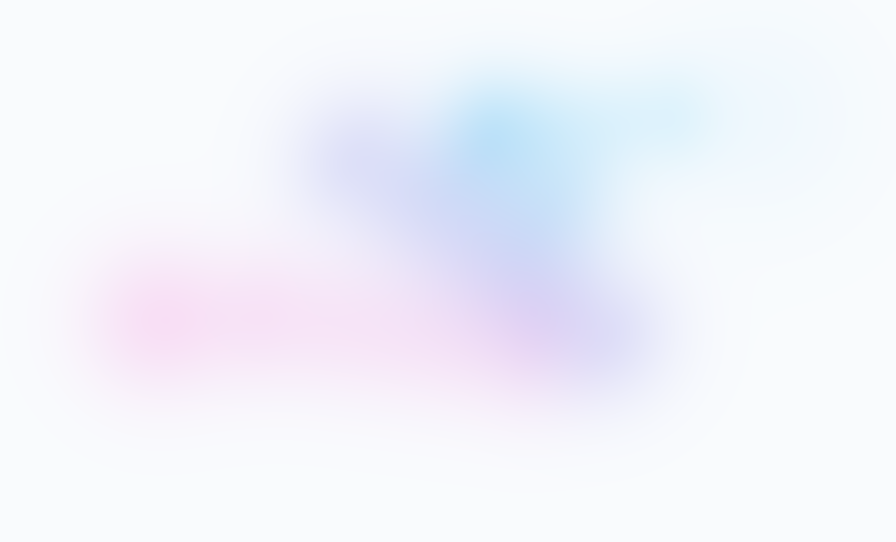
Give the GLSL for this background, as a WebGL 1 fragment shader.

```glsl
precision highp float;

uniform vec2 u_resolution;

// Soft glow around the segment from a to b
float glow(vec2 p, vec2 a, vec2 b, float radius) {
  vec2 along = b - a;
  vec2 offset = p - a;
  float t = clamp(dot(offset, along) / dot(along, along), 0.0, 1.0);
  vec2 d = (offset - along * t) / radius;
  return exp(-dot(d, d));
}

// Soft round glow
float glow(vec2 p, vec2 center, float radius) {
  vec2 d = (p - center) / radius;
  return exp(-dot(d, d));
}

void main() {
  // Units of canvas height
  vec2 p = gl_FragCoord.xy / u_resolution.y;
  vec3 color = vec3(0.976, 0.984, 0.993);

  // Each glow absorbs part of the pale ground
  vec3 violet = vec3(0.106, 0.106, 0.020);
  vec3 skyBlue = vec3(0.149, 0.063, 0.012);
  vec3 paleCyan = vec3(0.086, 0.027, 0.004);
  vec3 pink = vec3(0.008, 0.086, 0.024);
  vec3 rose = vec3(0.004, 0.106, 0.031);

  // Diagonal violet band
  color -= violet * glow(p, vec2(0.667, 0.699), vec2(1.108, 0.387), 0.133);

  // Blue core and its cyan tail to the right
  color -= skyBlue * glow(p, vec2(0.914, 0.720), vec2(1.011, 0.645), 0.135);
  color -= paleCyan * glow(p, vec2(0.925, 0.774), vec2(1.226, 0.785), 0.097);
  color -= paleCyan * 0.4 * glow(p, vec2(1.398, 0.785), 0.2);

  // Pink band ending in a rose spot on the left
  color -= pink * glow(p, vec2(0.516, 0.415), vec2(0.946, 0.359), 0.133);
  color -= rose * glow(p, vec2(0.290, 0.409), 0.14);

  gl_FragColor = vec4(color, 1.0);
}
```
